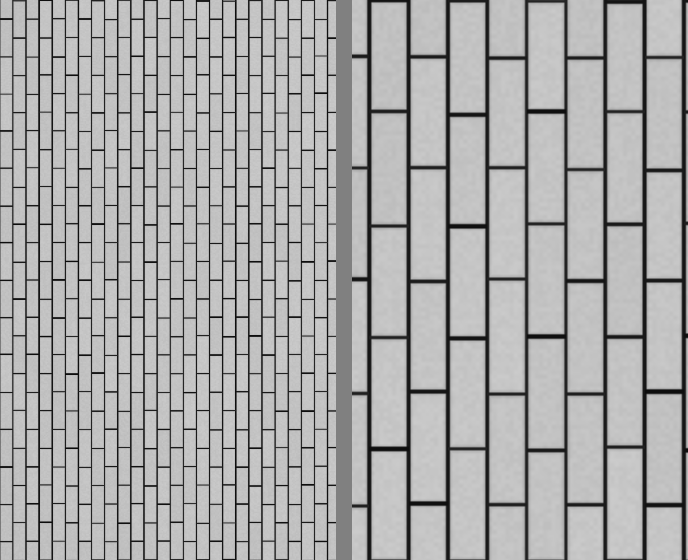
Left: the whole. Right: its middle third, enlarged.
This texture is drawn by a WebGL 2 fragment shader. Its source:

```glsl
#version 300 es
precision highp float;

uniform vec2 u_resolution;
out vec4 outColor;

// Lengths are fractions of the canvas height.
const vec2  TILE = vec2(0.02341, 0.0666);
const float SHIFT_X = -0.0004;
const float JOINT_HALF = 0.00112;
const float JOINT_WEAR = 0.0003;
const float JOINT_DRIFT = 0.0022;
const float EDGE_SOFT = 0.0007;
const float BEVEL = 0.0034;
const float BEVEL_SHADE = 0.09;
const float TILE_VARIATION = 0.022;
const float GRAIN_SCALE = 400.0;
const float GRAIN_AMOUNT = 0.035;
const float CLOUD_SCALE = 3.0;
const float CLOUD_AMOUNT = 0.02;
const vec3  FACE = vec3(0.768);
const vec3  JOINT_DARK = vec3(0.05);
const vec3  JOINT_LIGHT = vec3(0.15);

float hash(vec2 p) {
    return fract(sin(dot(p, vec2(127.1, 311.7))) * 43758.5453);
}

float noise(vec2 p) {
    vec2 i = floor(p), f = fract(p);
    f = f * f * (3.0 - 2.0 * f);
    return mix(mix(hash(i), hash(i + vec2(1, 0)), f.x),
               mix(hash(i + vec2(0, 1)), hash(i + vec2(1, 1)), f.x), f.y);
}

// Joint coverage at a distance from its centre line.
float joint(float dist, float wear, float soft) {
    float halfWidth = JOINT_HALF + JOINT_WEAR * (wear - 0.5) * 2.0;
    return 1.0 - smoothstep(halfWidth - soft, halfWidth + soft, dist);
}

void main() {
    vec2 p = gl_FragCoord.xy / u_resolution.y;
    float soft = max(EDGE_SOFT, 0.42 / u_resolution.y);

    // Upright running bond: every other column slides by half a tile.
    float x = (p.x - SHIFT_X) / TILE.x;
    float column = floor(x);
    float y = p.y / TILE.y + 0.5 * (1.0 - mod(column, 2.0));

    // Distances to the nearest upright and level joints.
    float upright = floor(x + 0.5);
    float level = floor(y + 0.5);
    float drift = JOINT_DRIFT * (hash(vec2(column, level) + 5.3) - 0.5);
    float distX = abs(x - upright) * TILE.x;
    float distY = abs((y - level) * TILE.y - drift);

    // Tile faces: tone per tile, broad clouding, fine grain, shaded rim.
    float row = floor(y - drift / TILE.y);
    float tone = TILE_VARIATION * (hash(vec2(column, row)) - 0.5);
    tone += CLOUD_AMOUNT * (noise(p * CLOUD_SCALE) - 0.5);
    tone += GRAIN_AMOUNT * (noise(p * GRAIN_SCALE) - 0.5);
    float rim = 1.0 - smoothstep(JOINT_HALF, BEVEL, min(distX, distY));
    vec3 color = (FACE + tone) * (1.0 - BEVEL_SHADE * rim);

    // Dark joints, uneven in width and depth.
    float uprightWear = hash(vec2(upright, 17.0));
    float levelWear = hash(vec2(column, level) + 31.7);
    float coverX = joint(distX, uprightWear, soft);
    float coverY = joint(distY, levelWear, soft);
    color = mix(color, mix(JOINT_LIGHT, JOINT_DARK, uprightWear), coverX);
    color = mix(color, mix(JOINT_LIGHT, JOINT_DARK, levelWear), coverY);

    outColor = vec4(color, 1.0);
}
```
